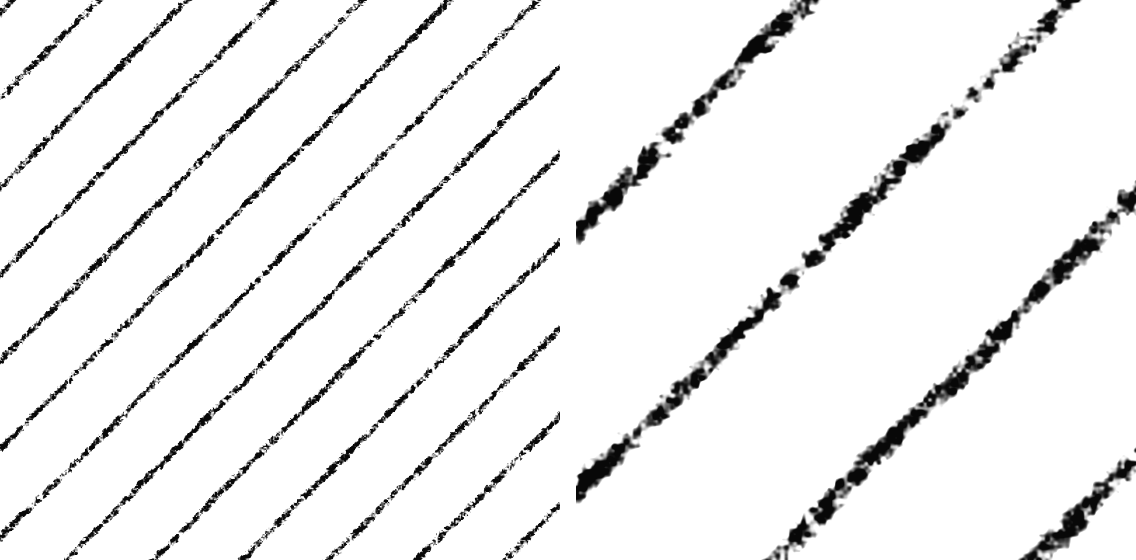
Left, the full canvas; right, a detail of the centre.
This pattern is drawn by a WebGL 2 fragment shader. Its source:

```glsl
#version 300 es
precision highp float;
// Diagonal charcoal strokes rising to the right on white paper.
// Each stroke is a repeated distance band whose path, width and pressure
// drift along its length; two scales of grain break it into specks.

#define SPACING 0.1568      // step between strokes along a canvas edge
#define OFFSET 0.0195       // first stroke, measured from the top left corner
#define HALF_WIDTH 0.0072   // reach of the stroke from its centre line
#define WANDER 0.0024       // sideways drift of the centre line
#define WIDTH_VARIATION 0.3
#define PRESSURE_VARIATION 0.3
#define GRAIN_SCALE 190.0
#define GRAIN_STRENGTH 1.65
#define PAPER_COLOR vec3(1.0)
#define INK_COLOR vec3(0.03)

uniform vec2 u_resolution;
out vec4 outColor;

float hash(vec2 p) {
    return fract(sin(dot(p, vec2(127.1, 311.7))) * 43758.55);
}

float valueNoise(vec2 p) {
    vec2 cell = floor(p);
    vec2 f = fract(p);
    f = f * f * (3.0 - 2.0 * f);
    float low = mix(hash(cell), hash(cell + vec2(1.0, 0.0)), f.x);
    float high = mix(hash(cell + vec2(0.0, 1.0)), hash(cell + 1.0), f.x);
    return mix(low, high, f.y);
}

// Coarse clumps mixed with finer specks, centred on zero.
float charcoalGrain(vec2 p) {
    float coarse = valueNoise(p * GRAIN_SCALE);
    float fine = valueNoise(p * GRAIN_SCALE * 2.1 + 37.0);
    return mix(coarse, fine, 0.45) - 0.5;
}

// Ink coverage from 0 to 1 for the nearest diagonal stroke.
float strokeInk(vec2 p) {
    float diagonal = (p.x - p.y + 1.0 - OFFSET) / SPACING;
    float strokeId = floor(diagonal + 0.5);
    float across = (diagonal - strokeId) * SPACING * 0.7071;
    float along = (p.x + p.y) * 0.7071;

    // Slow changes along the stroke, different for every stroke.
    float seed = strokeId * 7.0 + 3.0;
    float drift = valueNoise(vec2(along * 14.0, seed)) - 0.5;
    drift += 0.5 * (valueNoise(vec2(along * 50.0, seed + 60.0)) - 0.5);
    float swell = valueNoise(vec2(along * 32.0, seed + 120.0)) - 0.5;
    float pressure = valueNoise(vec2(along * 22.0, seed + 180.0)) - 0.5;

    // Dense centre fading to scattered specks at the edges.
    float reach = HALF_WIDTH * (1.0 + WIDTH_VARIATION * swell);
    float d = (across + WANDER * drift) / reach;
    float density = 0.75 * (1.0 - d * d) + PRESSURE_VARIATION * pressure;
    density += GRAIN_STRENGTH * charcoalGrain(p);
    return smoothstep(0.15, 0.85, density) * (1.0 - smoothstep(1.2, 1.6, abs(d)));
}

void main() {
    vec2 p = gl_FragCoord.xy / u_resolution;
    outColor = vec4(mix(PAPER_COLOR, INK_COLOR, strokeInk(p)), 1.0);
}
```
